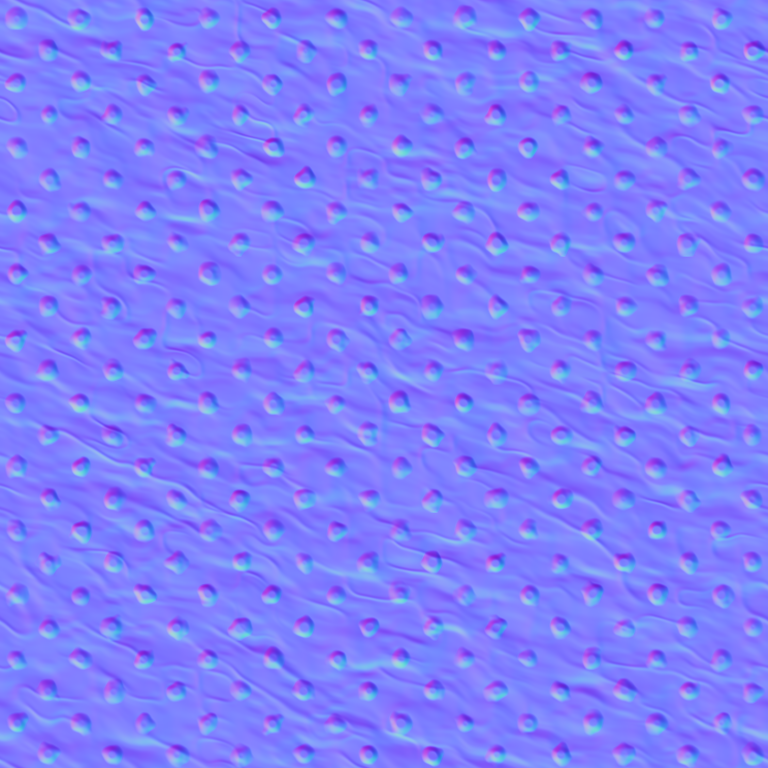
A WebGL 1 fragment shader for this texture map:

```glsl
precision highp float;
// Tangent-space normal map of finely wrinkled leather with staggered round dents.

uniform vec2 u_resolution;

const float REPEATS = 12.0;                       // dent cells across and down
const vec2 FIRST_DENT = vec2(0.26, 0.703);        // dent centres inside a cell
const vec2 SECOND_DENT = vec2(0.76, 0.203);
const float DENT_RADIUS = 0.178;                  // in cells
const float DENT_DEPTH = 0.0052;                  // heights are in canvas widths
const float DENT_JITTER = 0.03;
const float DENT_ROUGHNESS = 0.45;

// Noise grids: columns, rows, and rows of shear over the full width
const vec3 FOLD_GRID = vec3(17.0, 34.0, 6.0);
const vec3 LONG_CREASE_GRID = vec3(13.0, 24.0, 12.0);
const vec3 SHORT_CREASE_GRID = vec3(21.0, 40.0, 11.0);
const vec3 FINE_GRID = vec3(48.0, 84.0, 20.0);
const vec3 SLOW_WARP_GRID = vec3(7.0, 7.0, 0.0);
const vec3 QUICK_WARP_GRID = vec3(34.0, 30.0, 0.0);
const vec3 MASK_GRID = vec3(15.0, 18.0, 0.0);
const vec3 DENT_GRID = vec3(90.0, 90.0, 0.0);

const float FOLD_HEIGHT = 0.0046;
const float FOLD_LEAN = 0.018;                    // steepens the upper side of folds
const float LONG_CREASE_DEPTH = 0.0014;
const float SHORT_CREASE_DEPTH = 0.0010;
const float CREASE_WIDTH = 0.12;
const float FINE_HEIGHT = 0.0013;
const float SLOW_WARP = 0.022;
const float QUICK_WARP = 0.010;
const float SLOPE_STEP = 0.0016;                  // sampling distance for slopes
const vec2 SLOPE_GAIN = vec2(0.72, 1.0);

float hash(vec2 p) {
  return fract(sin(dot(p, vec2(127.1, 311.7))) * 43758.5453);
}

// Random value of a grid corner, wrapped on the sheared grid
float corner(vec2 cell, vec3 grid) {
  float turns = floor((cell.x + 0.5) / grid.x);
  cell -= turns * grid.xz;
  cell.y = floor(mod(cell.y + 0.5, grid.y));
  return hash(cell + grid.xy);
}

// Smooth value noise that tiles over the unit square
float noise(vec2 uv, vec3 grid) {
  vec2 p = vec2(uv.x * grid.x, uv.y * grid.y + uv.x * grid.z);
  vec2 cell = floor(p);
  vec2 f = p - cell;
  f = f * f * f * (f * (f * 6.0 - 15.0) + 10.0);
  float low = mix(corner(cell, grid), corner(cell + vec2(1.0, 0.0), grid), f.x);
  float high = mix(corner(cell + vec2(0.0, 1.0), grid), corner(cell + vec2(1.0), grid), f.x);
  return mix(low, high, f.y);
}

// Narrow groove along the middle level of a noise field
float crease(vec2 uv, vec3 grid) {
  float offset = (noise(uv, grid) - 0.5) / CREASE_WIDTH;
  return exp(-offset * offset);
}

// Leather grain: leaning folds, broken creases and fine crinkles
float wrinkles(vec2 uv) {
  vec2 p = uv;
  p.y += SLOW_WARP * (noise(uv, SLOW_WARP_GRID) - 0.5);
  p.y += QUICK_WARP * (noise(uv, QUICK_WARP_GRID) - 0.5);
  float lean = FOLD_LEAN * noise(p, FOLD_GRID);
  float height = FOLD_HEIGHT * noise(p - vec2(0.0, lean), FOLD_GRID);
  float mask = smoothstep(0.15, 0.8, noise(uv, MASK_GRID));
  height -= LONG_CREASE_DEPTH * mask * crease(p, LONG_CREASE_GRID);
  height -= SHORT_CREASE_DEPTH * (1.0 - mask) * crease(p, SHORT_CREASE_GRID);
  return height + FINE_HEIGHT * noise(p, FINE_GRID);
}

// Two staggered dents per cell, each slightly different
float dents(vec2 uv) {
  vec2 p = uv * REPEATS;
  vec2 cell = mod(floor(p), REPEATS);
  float rough = DENT_ROUGHNESS * (noise(uv, DENT_GRID) - 0.5);
  float height = 0.0;
  for (int i = 0; i < 2; i++) {
    float row = float(i);
    vec2 id = cell + row * vec2(31.0, 17.0);
    vec2 jitter = vec2(hash(id + 3.1), hash(id + 7.7)) - 0.5;
    vec2 centre = mix(FIRST_DENT, SECOND_DENT, row) + DENT_JITTER * jitter;
    float radius = DENT_RADIUS * mix(0.92, 1.04, hash(id + 11.3));
    float flatness = mix(0.1, 0.35, hash(id + 19.9));
    float depth = DENT_DEPTH * mix(0.85, 1.1, hash(id + 5.3));
    float d = length(fract(p) - centre) / radius;
    height -= depth * (1.0 - smoothstep(flatness, 1.0, d + rough * d));
  }
  return height;
}

float surface(vec2 uv) {
  return wrinkles(uv) + dents(uv);
}

void main() {
  vec2 uv = gl_FragCoord.xy / u_resolution;
  vec2 stepX = vec2(SLOPE_STEP, 0.0);
  vec2 stepY = stepX.yx;
  vec2 slope = vec2(surface(uv + stepX) - surface(uv - stepX),
                    surface(uv + stepY) - surface(uv - stepY)) / (2.0 * SLOPE_STEP);

  // Encode the unit normal as a colour
  vec3 normal = normalize(vec3(-slope * SLOPE_GAIN, 1.0));
  gl_FragColor = vec4(normal * 0.5 + 0.5, 1.0);
}
```
